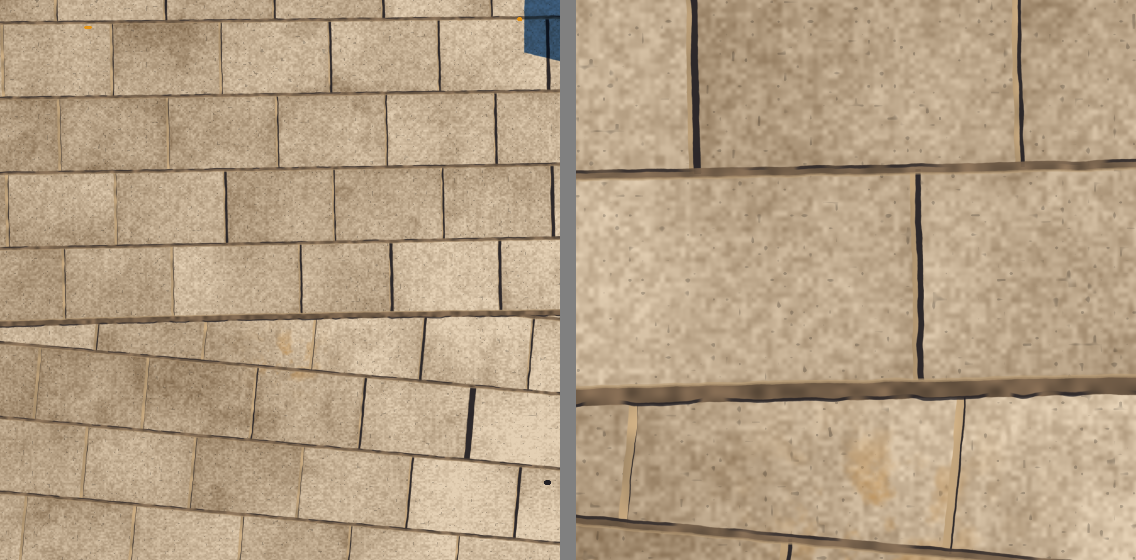
Left: the whole. Right: its middle third, enlarged.
Give the GLSL for this texture, as a Shadertoy shader.

```glsl
// Weathered sandstone paving: two running-bond fields of slabs meet at a rough seam,
// the lower field turned a few degrees. Joints are signed distances to slab edges;
// hash and value noise add grain, stains, wobble and tone changes per slab.

const vec3 STONE_DARK  = vec3(0.62, 0.53, 0.42);
const vec3 STONE_LIGHT = vec3(0.86, 0.78, 0.67);
const vec3 MORTAR      = vec3(0.72, 0.61, 0.46);
const vec3 SOIL        = vec3(0.43, 0.35, 0.27);
const vec3 GAP         = vec3(0.13, 0.12, 0.14);
const vec3 RUST        = vec3(0.76, 0.55, 0.28);
const vec3 LEAF        = vec3(0.90, 0.58, 0.08);
const vec3 SHADE_TINT  = vec3(0.27, 0.45, 0.70);

const float SLAB_WIDTH  = 0.1946;
const float JOINT_HALF  = 0.0034;
const float SEAM_HALF   = 0.0055;
const float LOWER_SLOPE = 0.092;
const float WOBBLE      = 0.0022;
// One irregular joint per field: row, column, sideways shift, extra half width
const vec4 UPPER_ODD = vec4(3.0, 2.0, 0.033, 0.0);
const vec4 LOWER_ODD = vec4(0.0, 4.0, 0.0, 0.002);

struct Paving {
    vec2 slab;      // column and row of the slab
    vec2 edge;      // signed offsets from the nearest joints
    float halfGap;  // half width of the upright joint
    float key;      // random value of the upright joint
};

float hash(vec2 p) {
    return fract(sin(dot(p, vec2(127.1, 311.7))) * 43758.5453);
}

float noise(vec2 p) {
    vec2 i = floor(p), f = fract(p);
    f = f * f * (3.0 - 2.0 * f);
    return mix(mix(hash(i), hash(i + vec2(1, 0)), f.x),
               mix(hash(i + vec2(0, 1)), hash(i + vec2(1, 1)), f.x), f.y);
}

float fbm(vec2 p) {
    float sum = 0.0, gain = 0.5;
    for (int i = 0; i < 5; i++) {
        sum += gain * noise(p);
        p = mat2(1.6, 1.2, -1.2, 1.6) * p + 7.3;
        gain *= 0.5;
    }
    return sum;
}

// Smooth coverage of the interval lo..hi
float band(float x, float lo, float hi, float soft) {
    return smoothstep(lo - soft, lo + soft, x) * (1.0 - smoothstep(hi - soft, hi + soft, x));
}

float spot(vec2 p, vec2 center, vec2 size) {
    vec2 d = (p - center) / size;
    return exp(-dot(d, d));
}

// Running bond; rowPos is measured in rows, along in canvas units
Paving lay(float along, float rowPos, float rowHeight, float phase, float drift, vec4 odd, float seed) {
    float row = floor(rowPos);
    float t = (along - phase - drift * row) / SLAB_WIDTH - 0.5 * mod(row, 2.0);
    float column = floor(t + 0.5);
    float key = hash(vec2(column, row) + seed);
    float isOdd = float(row == odd.x && column == odd.y);
    float du = (t - column) * SLAB_WIDTH - isOdd * odd.z - (key - 0.5) * 0.002;
    float dv = (rowPos - floor(rowPos + 0.5)) * rowHeight;
    vec2 slab = vec2(column - float(du < 0.0), row) + seed;
    return Paving(slab, vec2(du, dv), JOINT_HALF * mix(0.75, 1.05, key) + isOdd * odd.w, key);
}

void mainImage(out vec4 fragColor, in vec2 fragCoord) {
    float soft = 0.8 / iResolution.y;
    vec2 p = fragCoord / iResolution.xy;
    p.y = 1.0 - p.y; // measure downward from the top
    vec2 q = p + WOBBLE * (vec2(fbm(p * 65.0), fbm(p * 65.0 + 31.0)) - 0.5);

    // Choose the field on this side of the seam
    float seam = q.y - (0.579 - 0.034 * q.x + 0.014 * q.x * q.x);
    float upperHeight = 0.1342 - 0.0029 * q.x;
    Paving s;
    if (seam < 0.0)
        s = lay(q.x - 0.02 * q.y, (q.y - 0.0417 + 0.0104 * q.x) / upperHeight,
                upperHeight, 0.003, 0.0012, UPPER_ODD, 3.0);
    else
        s = lay(q.x + LOWER_SLOPE * q.y, (q.y - LOWER_SLOPE * q.x - 0.612) / 0.1335,
                0.1335, 0.1293, 0.0, LOWER_ODD, 40.0);

    // Stone: slab tone, broad light, stains and fine grain
    float grain = 0.6 * noise(p * 330.0) + 0.4 * noise(p * 170.0 + 9.0) - 0.5;
    float stain = fbm(p * 7.0 + hash(s.slab) * 17.0);
    float blotch = smoothstep(0.55, 0.72, fbm(p * 16.0 + s.slab * 3.7));
    float border = min(abs(s.edge.x), abs(s.edge.y));
    float tone = 0.58 + 0.22 * (hash(s.slab + 5.0) - 0.5) + 0.9 * grain;
    tone += 0.9 * (0.48 - stain) - 0.25 * blotch;
    tone += 0.28 * (p.x - 0.5) + 0.25 * spot(p, vec2(0.95, 0.65), vec2(0.3));
    tone -= 0.38 * spot(p, vec2(0.36, 0.68), vec2(0.17, 0.09));
    tone -= 0.16 * (1.0 - smoothstep(0.0, 0.022, border)) * smoothstep(0.3, 0.6, stain);
    vec3 color = mix(STONE_DARK, STONE_LIGHT, clamp(tone, -0.45, 1.15));
    float pits = smoothstep(0.86, 0.96, noise(p * 260.0 + 50.0));
    color *= 1.0 - 0.2 * pits;
    float rust = spot(p, vec2(0.51, 0.64), vec2(0.055, 0.04)) * smoothstep(0.38, 0.65, fbm(p * 45.0));
    color = mix(color, RUST, 0.65 * rust);

    // Upright joints: mortar on the left, open gap on the right
    float worn = noise(p * 70.0 + 13.0);
    float openness = clamp(0.15 + 0.75 * p.x + 0.5 * (s.key - 0.5) - 0.2 * step(0.0, seam), 0.0, 1.0);
    openness = max(openness, step(JOINT_HALF * 1.2, s.halfGap) * 1.1);
    float gapStart = s.halfGap * (1.0 - 1.75 * openness + 0.4 * (worn - 0.5));
    color = mix(color, MORTAR * (0.85 + 0.3 * worn), band(s.edge.x, -s.halfGap, s.halfGap, soft));
    color = mix(color, GAP, 0.92 * band(s.edge.x, gapStart, s.halfGap, soft));

    // Row joints: soil with a broken dark upper edge and a pale lower lip
    vec3 soil = SOIL * (0.8 + 0.5 * noise(p * 120.0));
    color = mix(color, soil, 0.92 * band(s.edge.y, -0.0032, 0.0026, soft));
    color = mix(color, GAP, 0.7 * smoothstep(0.35, 0.65, worn) * band(s.edge.y, -0.0032, -0.0014, soft));
    color = mix(color, MORTAR, 0.55 * band(s.edge.y, 0.0018, 0.0034, soft));

    // Seam: wider soil strip, pale top lip and ragged dark underside
    color = mix(color, soil, band(seam, -SEAM_HALF, SEAM_HALF, soft));
    color = mix(color, MORTAR, 0.7 * band(seam, -SEAM_HALF - 0.001, -SEAM_HALF + 0.001, soft));
    float ragged = SEAM_HALF + 0.004 * (worn - 0.5);
    color = mix(color, GAP, 0.8 * smoothstep(0.25, 0.55, worn) * band(seam, ragged - 0.002, ragged, soft));

    // Small litter and one cast shadow in the upper right corner
    float leaf = max(spot(q, vec2(0.157, 0.049), vec2(0.008, 0.003)),
                     spot(q, vec2(0.928, 0.034), vec2(0.005, 0.004)));
    color = mix(color, LEAF, smoothstep(0.3, 0.5, leaf));
    color = mix(color, GAP, smoothstep(0.35, 0.5, spot(q, vec2(0.978, 0.862), vec2(0.007, 0.005))));
    float shadow = min(q.x - 0.936, 0.094 + 0.24 * (q.x - 0.936) - q.y);
    color *= mix(vec3(1.0), SHADE_TINT, smoothstep(-0.001, 0.002, shadow));

    fragColor = vec4(clamp(color, 0.0, 1.0), 1.0);
}
```
